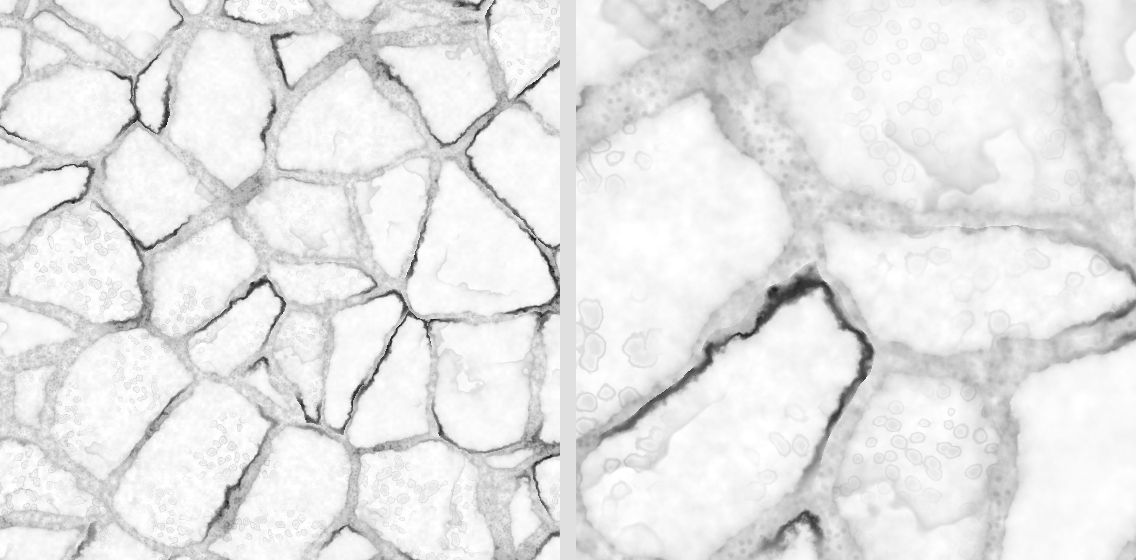
Left: the whole. Right: its middle third, enlarged.
Reproduce this texture map procedurally as a WebGL 2 fragment shader.

```glsl
#version 300 es
precision highp float;
// Pale rubble masonry: irregular white stones bedded in grainy grey mortar.
// A weighted Voronoi (power) diagram gives large stones and small chips;
// cellular and value noise add pits, chipped ledges, grit and dark joints.

uniform vec2 u_resolution;
out vec4 fragColor;

const float CELLS = 4.3;          // large stones across the canvas
const float JITTER = 0.92;        // scatter of the stone centres
const float SIZE_SPREAD = 0.16;   // extra weight of the largest stones
const float CHIP_CHANCE = 0.55;   // chance of each small stone per cell
const float CORNER = 65.0;        // higher gives sharper corners
const vec2 GAP = vec2(0.016, 0.078); // half joint width, narrow to wide
const float STONE_TONE = 0.98;
const float MORTAR_TONE = 0.885;
const float CRACK_TONE = 0.22;

vec2 hash2(vec2 p) {
  vec3 q = fract(vec3(p.xyx) * vec3(0.1031, 0.1030, 0.0973));
  q += dot(q, q.yzx + 33.33);
  return fract((q.xx + q.yz) * q.zy);
}

float noise(vec2 p) {
  vec2 i = floor(p), f = fract(p);
  f = f * f * (3.0 - 2.0 * f);
  float low = mix(hash2(i).x, hash2(i + vec2(1, 0)).x, f.x);
  float high = mix(hash2(i + vec2(0, 1)).x, hash2(i + 1.0).x, f.x);
  return mix(low, high, f.y);
}

float fbm(vec2 p) {
  float sum = 0.0, amp = 0.5;
  for (int i = 0; i < 5; i++) {
    sum += amp * noise(p);
    p = mat2(1.6, 1.2, -1.2, 1.6) * p + 5.3;
    amp *= 0.5;
  }
  return sum;
}

// Distance to the nearest scattered point.
float cellular(vec2 p) {
  vec2 base = floor(p);
  float nearest = 9.0;
  for (int y = -1; y <= 1; y++)
  for (int x = -1; x <= 1; x++) {
    vec2 c = base + vec2(x, y);
    nearest = min(nearest, length(c + hash2(c) - p));
  }
  return nearest;
}

// Stone centre (xy) and weight (z); k = 0 is a large stone, others are chips.
vec3 site(vec2 cell, int k) {
  vec2 seed = cell + float(k) * vec2(37.0, 91.0);
  vec2 pick = hash2(seed + 13.7);
  float chip = pick.x < CHIP_CHANCE ? -0.02 * pick.y : -9.0;
  float weight = k == 0 ? SIZE_SPREAD * pick.x : chip;
  return vec3(cell + 0.5 + (hash2(seed) - 0.5) * JITTER, weight);
}

float power(vec2 p, vec3 s) {
  vec2 r = s.xy - p;
  return dot(r, r) - s.z;
}

// Rounded distance to the stone border (x) and the stone's random pair (yz).
vec3 stones(vec2 p) {
  vec2 base = floor(p);
  vec3 own = vec3(0.0);
  float best = 1e3;
  for (int y = -2; y <= 2; y++)
  for (int x = -2; x <= 2; x++)
  for (int k = 0; k < 3; k++) {
    vec3 s = site(base + vec2(x, y), k);
    float d = power(p, s);
    if (d < best) { best = d; own = s; }
  }
  float sum = 1e-9;
  for (int y = -2; y <= 2; y++)
  for (int x = -2; x <= 2; x++)
  for (int k = 0; k < 3; k++) {
    vec3 s = site(base + vec2(x, y), k);
    float span = length(s.xy - own.xy);
    if (span > 1e-4) sum += exp(-CORNER * (power(p, s) - best) / (2.0 * span));
  }
  return vec3(-log(sum) / CORNER, hash2(floor(own.xy * 64.0)));
}

void main() {
  float side = min(u_resolution.x, u_resolution.y);
  vec2 p = gl_FragCoord.xy / side * CELLS;
  float pixel = CELLS / side;

  // Broken outlines and uneven joints
  vec2 warp = vec2(fbm(p * 2.2), fbm(p * 2.2 + 31.0)) - 0.5;
  vec3 stone = stones(p + 0.22 * warp);
  vec2 id = stone.yz;
  float rough = fbm(p * 11.0) - 0.5;
  float grain = fbm(p * 32.0) - 0.5;
  float gap = mix(GAP.x, GAP.y, smoothstep(0.2, 0.8, noise(p * 1.3 + id * 3.0)));
  float d = stone.x - gap + 0.045 * rough + 0.018 * grain;

  // Mortar: fine grain, grit and dirty hollows
  float grit = smoothstep(0.35, 0.08, cellular(p * 30.0));
  float dirt = smoothstep(0.55, 0.95, noise(p * 2.1 + 40.0) + 0.7 * rough);
  float mortar = MORTAR_TONE + 0.30 * grain + 0.12 * rough - 0.10 * grit * noise(p * 7.0);
  mortar -= dirt * (0.12 + 1.1 * max(grain + 0.08, 0.0));
  mortar -= 0.07 * exp(-abs(d) / 0.02);

  // Stone face: soft border, faint mottling, pits and chipped ledges
  float inside = max(d, 0.0);
  float face = STONE_TONE + 0.07 * grain * (0.4 + id.x) + 0.06 * rough;
  face -= 0.13 * exp(-inside / 0.016) + 0.06 * id.y * exp(-inside / 0.07);
  float pit = cellular(p * mix(8.0, 19.0, id.y) + 2.2 * warp) + 0.5 * rough + 0.3 * grain;
  float rim = smoothstep(0.10, 0.0, abs(pit - 0.28)) + 0.6 * smoothstep(0.28, 0.0, pit);
  face -= 0.11 * rim * smoothstep(0.45, 0.75, id.x) * smoothstep(0.25, 0.75, noise(p * 4.0));
  float level = fract(2.6 * fbm(p * 1.9 + id * 9.0) + id.x);
  float ledge = exp(-level * 14.0) * smoothstep(0.0, 0.05, level);
  face -= 0.20 * ledge * smoothstep(0.38, 0.75, noise(p * 3.1 + id * 17.0));

  float tone = mix(mortar, face, smoothstep(-pixel, pixel + 0.004, d));

  // Thin shadowed cracks along some borders
  float shade = smoothstep(0.50, 0.78, noise(p * 2.1 + id * 23.0));
  float width = 0.006 + 0.024 * noise(p * 7.0);
  float crack = smoothstep(width + pixel, 0.0, abs(d + 0.010 + 0.02 * grain));
  tone = mix(tone, CRACK_TONE, crack * shade * (0.45 + 0.55 * noise(p * 15.0)));
  tone -= shade * (0.10 + 0.5 * max(grain, 0.0)) * exp(-abs(d + 0.02) / 0.03) * step(d, 0.0);

  fragColor = vec4(vec3(clamp(tone, 0.05, 1.0)), 1.0);
}
```
